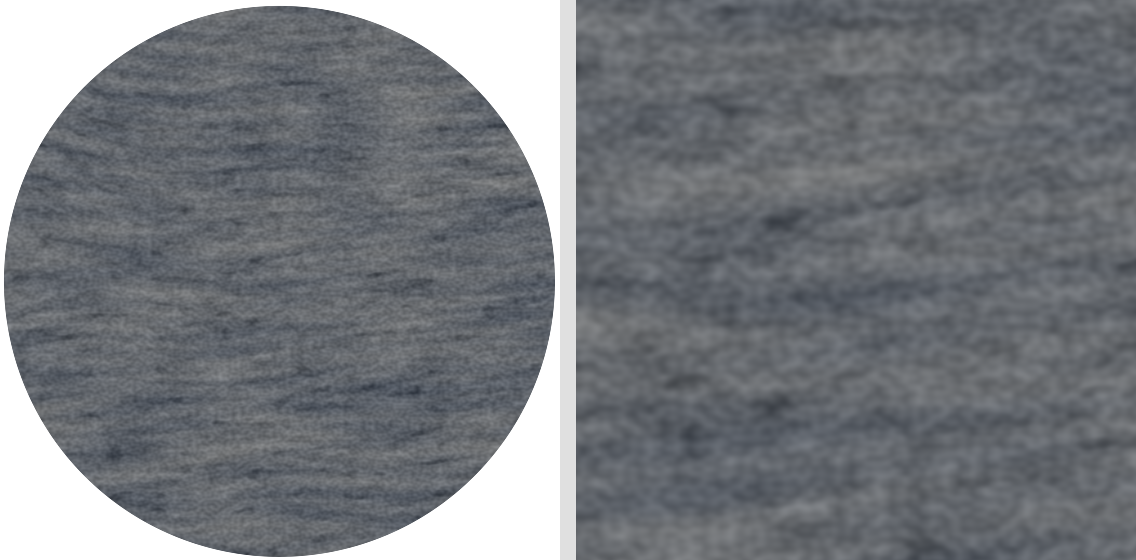
Left: the whole. Right: its middle third, enlarged.
This texture is drawn by a WebGL 1 fragment shader. Its source:

```glsl
precision highp float;

// A disc of blue-grey brushed grain on white. Layers of gradient noise,
// stretched along gently bent horizontal lines, make streaks and patches;
// finer, rounder noise adds soft speckle and a few dark flecks.

#define DISC_CENTER vec2(0.499, 0.4975)
#define DISC_RADIUS 0.492
#define BASE_COLOR vec3(0.389, 0.405, 0.427)
#define PATCH_AMOUNT 0.060
#define STREAK_AMOUNT 0.095
#define FIBRE_AMOUNT 0.065
#define GRAIN_AMOUNT 0.070
#define SPECKLE_AMOUNT 0.085
#define FLECK_AMOUNT 0.16
#define TINT_AMOUNT 0.030

uniform vec2 u_resolution;

// Random unit vector for a lattice cell
vec2 cellGradient(vec2 cell) {
  vec3 p = fract(vec3(cell.xyx) * vec3(0.1031, 0.1030, 0.0973));
  p += dot(p, p.yzx + 33.33);
  float angle = 6.28318 * fract((p.x + p.y) * p.z);
  return vec2(cos(angle), sin(angle));
}

// Gradient noise, roughly -0.7 to 0.7
float gradientNoise(vec2 p) {
  vec2 cell = floor(p);
  vec2 f = fract(p);
  vec2 blend = f * f * f * (f * (f * 6.0 - 15.0) + 10.0);
  float a = dot(cellGradient(cell), f);
  float b = dot(cellGradient(cell + vec2(1.0, 0.0)), f - vec2(1.0, 0.0));
  float c = dot(cellGradient(cell + vec2(0.0, 1.0)), f - vec2(0.0, 1.0));
  float d = dot(cellGradient(cell + vec2(1.0, 1.0)), f - vec2(1.0, 1.0));
  return mix(mix(a, b, blend.x), mix(c, d, blend.x), blend.y);
}

// Straightens the grain: a slight rise to the right, a fall at upper left
vec2 alongGrain(vec2 p) {
  float left = max(0.45 - p.x, 0.0);
  float rise = 0.06 * p.x;
  float fall = 0.40 * left * left * smoothstep(0.40, 0.75, p.y);
  float waver = 0.018 * gradientNoise(p * vec2(3.0, 4.0) + 7.3);
  return vec2(p.x, p.y - rise - fall + waver);
}

vec3 grainColor(vec2 p) {
  vec2 g = alongGrain(p);

  // Long features, from broad to thin
  float patches = gradientNoise(g * vec2(4.0, 11.0) + 21.7);
  float streaks = gradientNoise(g * vec2(6.0, 42.0) + 53.1);
  float fibres = gradientNoise(g * vec2(13.0, 75.0) + 87.4);

  // Short, soft grain and fine speckle
  float grain = gradientNoise(g * vec2(44.0, 92.0) + 131.9);
  float speckle = gradientNoise(p * vec2(125.0, 165.0) + 211.3);

  // Sparse dark flecks, gathered where the streaks are dark
  float fleckNoise = gradientNoise(g * vec2(24.0, 66.0) + 307.6);
  float flecks = smoothstep(0.22, 0.65, fleckNoise - 0.4 * streaks);

  float tone = PATCH_AMOUNT * patches + STREAK_AMOUNT * streaks
    + FIBRE_AMOUNT * fibres + GRAIN_AMOUNT * grain
    + SPECKLE_AMOUNT * speckle - FLECK_AMOUNT * 0.5 * flecks;

  // Dark areas lean to blue, light ones to neutral grey
  float tint = TINT_AMOUNT * (patches + streaks);
  return BASE_COLOR + tone + tint * vec3(0.5, 0.1, -0.6);
}

void main() {
  float side = min(u_resolution.x, u_resolution.y);
  vec2 p = (gl_FragCoord.xy - 0.5 * u_resolution) / side + 0.5;

  float edge = length(p - DISC_CENTER) - DISC_RADIUS;
  float disc = 1.0 - smoothstep(-0.5 / side, 0.5 / side, edge);

  gl_FragColor = vec4(mix(vec3(1.0), grainColor(p), disc), 1.0);
}
```
